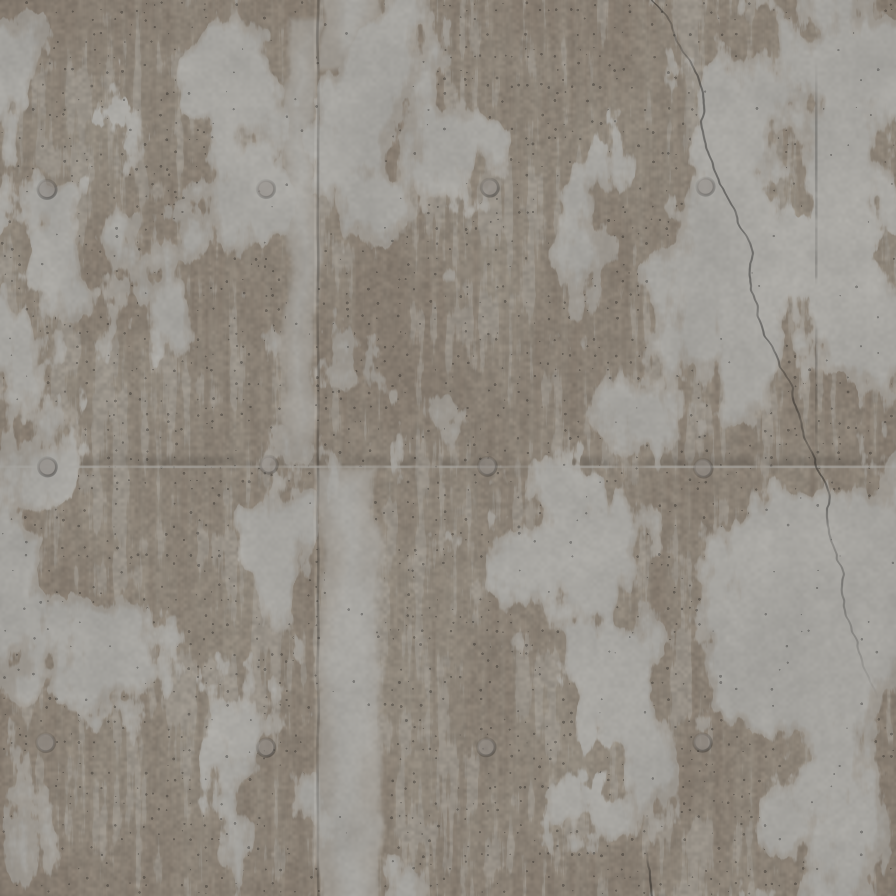
Write a WebGL 2 fragment shader that draws this texture.

```glsl
#version 300 es
precision highp float;

uniform vec2 u_resolution;
out vec4 outColor;

#define JOINT_X 0.355
#define SIDE_JOINT_X 0.911
#define JOINT_Y 0.479
#define JOINT_WIDTH 0.0011
#define TIE_RADIUS 0.0098
#define CRACK_WIDTH 0.0009
#define PORE_CELLS 120.0
#define EDGE_WEAR 0.21
#define FLECK_LEVEL 0.034
#define GRAIN 0.085

const vec3 BROWN_DARK = vec3(0.515, 0.475, 0.43);
const vec3 BROWN_PALE = vec3(0.57, 0.54, 0.495);
const vec3 SKIM_WARM = vec3(0.615, 0.595, 0.565);
const vec3 SKIM_COOL = vec3(0.65, 0.643, 0.625);

// Broad skim-coat areas: centre xy, radii zw
const vec4 AREAS[12] = vec4[12](
  vec4(0.27, 0.87, 0.050, 0.17), vec4(0.42, 0.86, 0.055, 0.19),
  vec4(0.13, 0.67, 0.090, 0.06), vec4(0.03, 0.525, 0.055, 0.05),
  vec4(0.13, 0.25, 0.075, 0.06), vec4(0.31, 0.33, 0.045, 0.14),
  vec4(0.84, 0.72, 0.085, 0.24), vec4(0.965, 0.69, 0.075, 0.32),
  vec4(0.90, 0.31, 0.140, 0.14), vec4(0.68, 0.27, 0.075, 0.19),
  vec4(0.95, 0.06, 0.075, 0.20), vec4(0.66, 0.72, 0.045, 0.09));

float hash(vec2 p) {
  return fract(sin(dot(p, vec2(127.1, 311.7))) * 43758.5453);
}

// Value noise that wraps after a whole number of cells
float noise(vec2 uv, vec2 period) {
  vec2 p = uv * period, i = floor(p), f = fract(p);
  f = f * f * (3.0 - 2.0 * f);
  vec2 a = mod(i, period), b = mod(i + 1.0, period);
  return mix(mix(hash(a), hash(vec2(b.x, a.y)), f.x),
             mix(hash(vec2(a.x, b.y)), hash(b), f.x), f.y);
}

float fbm(vec2 uv, vec2 period) {
  float sum = 0.0, amp = 0.5;
  for (int i = 0; i < 5; i++) {
    sum += amp * noise(uv, period);
    period *= 2.0;
    amp *= 0.5;
  }
  return sum / 0.96875;
}

// Shortest offset on the repeating tile
vec2 wrapOffset(vec2 d) { return fract(d + 0.5) - 0.5; }

// Positive inside a box
float boxDepth(vec2 uv, vec2 centre, vec2 halfSize) {
  vec2 d = halfSize - abs(wrapOffset(uv - centre));
  return min(d.x, d.y);
}

float line(float d, float width, float px) {
  return 1.0 - smoothstep(width - 0.5 * px, width + px, abs(d));
}

// Depth into the skim coat, with ragged and vertically streaked edges
float skimDepth(vec2 uv) {
  vec2 warp = vec2(fbm(uv, vec2(7.0)), fbm(uv + 0.37, vec2(6.0))) - 0.5;
  vec2 p = uv + 0.17 * warp;
  float depth = -0.06;
  for (int i = 0; i < 12; i++) {
    vec2 r = AREAS[i].zw;
    float d = 1.0 - length(wrapOffset(p - AREAS[i].xy) / r);
    depth = max(depth, d * min(r.x, r.y));
  }
  float wear = fbm(uv, vec2(16.0, 13.0)) - 0.5;
  float streak = fbm(uv, vec2(75.0, 18.0)) - 0.5;
  depth += EDGE_WEAR * wear + 0.08 * streak;
  // Straight strips beside the main joint
  vec2 q = uv + vec2(0.035 * wear + 0.01 * streak, 0.0);
  float strips = max(boxDepth(q, vec2(0.388, 0.20), vec2(0.034, 0.279)),
                     boxDepth(q, vec2(0.336, 0.73), vec2(0.019, 0.25)));
  return max(depth, strips);
}

void main() {
  vec2 uv = gl_FragCoord.xy / u_resolution;
  float px = 1.0 / min(u_resolution.x, u_resolution.y);
  float cloud = fbm(uv, vec2(9.0, 7.0));
  float mottled = fbm(uv, vec2(34.0, 28.0));
  float streaks = fbm(uv, vec2(130.0, 9.0));
  float grain = noise(uv, vec2(256.0)) + noise(uv, vec2(170.0)) - 1.0;

  // Bare concrete and skim coat
  float depth = skimDepth(uv);
  float skim = smoothstep(-0.004, 0.007, depth);
  float flecks = smoothstep(0.0, 0.06, 0.45 * (streaks - 0.5)
               + 0.35 * (mottled - 0.5) + 0.15 * (cloud - 0.5) - FLECK_LEVEL);
  vec3 bare = mix(BROWN_DARK, BROWN_PALE,
                  clamp(0.5 + 1.5 * (cloud - 0.5) + 1.3 * (streaks - 0.5), 0.0, 1.0));
  bare = mix(bare, SKIM_WARM, 0.55 * flecks);
  vec3 coat = mix(SKIM_WARM, SKIM_COOL, smoothstep(0.0, 0.03, depth + 0.06 * (cloud - 0.5)));
  coat *= 1.0 + 0.10 * (cloud - 0.5) + 0.08 * (mottled - 0.5);
  vec3 color = mix(bare, coat, skim);
  color *= 1.0 + GRAIN * grain * mix(1.0, 0.35, skim);

  // Small pores, densest in bare concrete
  vec2 cell = floor(uv * PORE_CELLS);
  vec2 shift = vec2(hash(cell + 3.1), hash(cell + 7.7)) * 0.5 + 0.25;
  float size = mix(0.07, 0.20, hash(cell + 11.3));
  float pore = 1.0 - smoothstep(size - 0.06, size + 0.06, length(fract(uv * PORE_CELLS) - shift));
  pore *= step(mix(0.82, 0.96, skim), hash(cell + 19.9));
  color *= 1.0 - 0.26 * pore;

  // Formwork joints
  float broken = smoothstep(0.3, 0.6, fbm(uv, vec2(20.0)));
  float dx = uv.x - JOINT_X + 0.002 * (noise(uv, vec2(4.0, 24.0)) - 0.5);
  float dy = uv.y - JOINT_Y;
  color *= 1.0 - 0.20 * line(dx, JOINT_WIDTH, px) * mix(0.4, 1.0, broken);
  color *= 1.0 + 0.05 * line(dx + 0.003, JOINT_WIDTH, px);
  float sideSpan = smoothstep(0.48, 0.52, uv.y) * (1.0 - smoothstep(0.85, 0.94, uv.y));
  color *= 1.0 - 0.20 * line(uv.x - SIDE_JOINT_X, JOINT_WIDTH, px) * sideSpan * broken;
  color = mix(color, SKIM_COOL, 0.65 * line(dy, JOINT_WIDTH, px) * mix(0.3, 1.0, broken));
  float shade = smoothstep(0.0, 0.003, dy) * (1.0 - smoothstep(0.003, 0.018, dy));
  color *= 1.0 - 0.13 * shade * broken * (1.0 - skim);

  // Slanting crack
  float t = fract(1.07 - uv.y) - 0.07;
  float crackX = 0.75 + 0.30 * t + 0.045 * (fbm(vec2(0.0, uv.y), vec2(8.0, 11.0)) - 0.5);
  float crackSpan = smoothstep(-0.06, -0.02, t) * (1.0 - smoothstep(0.70, 0.79, t));
  float crack = line(wrapOffset(vec2(uv.x - crackX, 0.0)).x, CRACK_WIDTH, px);
  color *= 1.0 - 0.36 * crack * crackSpan * mix(0.5, 1.0, broken);

  // Filled tie holes in four columns and three rows
  for (int i = 0; i < 12; i++) {
    vec2 id = vec2(i % 4, i / 4);
    vec2 centre = vec2(0.055, 0.168) + id * vec2(0.244, 0.31);
    vec2 d = wrapOffset(uv - centre - 0.008 * (vec2(hash(id), hash(id + 5.0)) - 0.5));
    float r = length(d) + 0.002 * (mottled - 0.5);
    float disc = 1.0 - smoothstep(TIE_RADIUS - px, TIE_RADIUS + px, r);
    float rim = line(r - TIE_RADIUS, 0.0013, px);
    float side = 0.5 + 0.5 * dot(d, vec2(0.6, -0.8)) / max(r, 0.001);
    color = mix(color, vec3(0.56, 0.54, 0.52) * (0.96 + 0.12 * mottled), 0.6 * disc);
    color *= 1.0 - rim * mix(0.07, 0.28, side) * (0.6 + 0.4 * hash(id + 9.0));
  }
  outColor = vec4(color, 1.0);
}
```
